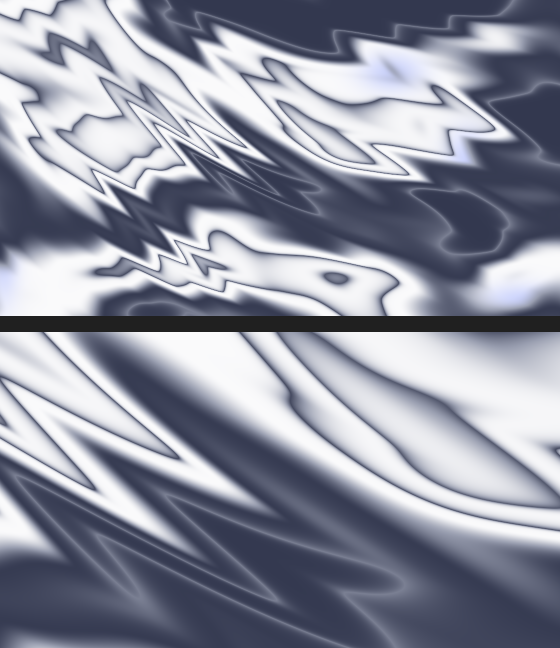
Top: the whole. Bottom: its middle third, enlarged.
Write a WebGL 2 fragment shader that draws this background.

```glsl
#version 300 es
precision highp float;
// Liquid chrome: soft white pools and dark creases sheared into zigzag streaks.

uniform vec2 u_resolution;
out vec4 fragColor;

const vec3 INK   = vec3(0.20, 0.22, 0.31);
const vec3 STEEL = vec3(0.60, 0.62, 0.69);
const vec3 WHITE = vec3(0.98, 0.98, 0.985);
const vec3 LILAC = vec3(0.80, 0.83, 0.99);

vec2 gradientAt(vec2 cell) {
    float angle = 6.2832 * fract(sin(dot(cell, vec2(127.1, 311.7))) * 43758.55);
    return vec2(cos(angle), sin(angle));
}

// Gradient noise, roughly -0.6 to 0.6
float noise(vec2 p) {
    vec2 i = floor(p), f = p - i;
    vec2 u = f * f * f * (f * (f * 6.0 - 15.0) + 10.0);
    vec2 e = vec2(1.0, 0.0);
    float low  = mix(dot(gradientAt(i), f), dot(gradientAt(i + e), f - e), u.x);
    float high = mix(dot(gradientAt(i + e.yx), f - e.yx),
                     dot(gradientAt(i + e.xx), f - e.xx), u.x);
    return mix(low, high, u.y);
}

float blob(vec2 p, vec2 center, vec2 radius) {
    vec2 q = (p - center) / radius;
    return exp(-dot(q, q));
}

// Height of the central streamline, steep at left and flat at right
float streamHeight(float x) {
    return 1.4 * exp(-0.85 * x);
}

// Slides a point along its streamline
vec2 slide(vec2 p, float offset) {
    float x = p.x + offset;
    return vec2(x, p.y - streamHeight(p.x) + streamHeight(x));
}

// Rounded triangle wave with irregular pitch
float zigzag(float across, float along) {
    float drift = noise(vec2(across * 4.0, along * 1.3));
    float wave = asin(0.95 * sin(across * 48.0 + 5.0 * drift));
    return 0.075 * wave + 0.3 * noise(vec2(across * 6.0 + 7.0, along * 0.8));
}

// Broad light and dark masses
float masses(vec2 p) {
    float dark = 0.60 * blob(p, vec2(1.05, 1.02), vec2(0.75, 0.14))
               + 0.55 * blob(p, vec2(1.72, 0.72), vec2(0.20, 0.18))
               + 0.60 * blob(p, vec2(1.05, 0.36), vec2(0.50, 0.10))
               + 0.35 * blob(p, vec2(1.65, 0.26), vec2(0.25, 0.08))
               + 0.40 * blob(p, vec2(0.45, 0.02), vec2(0.20, 0.12))
               + 0.35 * blob(p, vec2(0.30, 0.28), vec2(0.25, 0.12));
    float light = 0.35 * blob(p, vec2(0.10, 0.85), vec2(0.30, 0.30))
                + 0.30 * blob(p, vec2(0.40, 0.50), vec2(0.40, 0.20))
                + 0.25 * blob(p, vec2(0.95, 0.68), vec2(0.50, 0.18))
                + 0.30 * blob(p, vec2(1.42, 0.53), vec2(0.13, 0.12))
                + 0.30 * blob(p, vec2(0.03, 0.05), vec2(0.12, 0.20))
                + 0.35 * blob(p, vec2(0.85, 0.13), vec2(0.40, 0.07))
                + 0.45 * blob(p, vec2(1.52, 0.90), vec2(0.17, 0.07));
    return light - dark;
}

// Line that is crisp on its low side and fades on its high side
float crease(float level, float center, float crisp, float soft) {
    float d = level - center;
    return exp(-abs(d) / (d < 0.0 ? crisp : soft));
}

float chromeTone(float level) {
    float tone = smoothstep(0.34, 0.60, level);
    tone += 0.35 * crease(level, 0.16, 0.03, 0.06);
    tone *= 1.0 - 0.92 * crease(level, 0.72, 0.015, 0.045);
    tone *= 1.0 - 0.85 * crease(level, 0.98, 0.015, 0.045);
    return clamp(tone, 0.0, 1.0);
}

vec3 chrome(vec2 p) {
    float across = p.y - streamHeight(p.x);
    float flow = blob(p, vec2(0.95, 0.55), vec2(0.75, 0.42));
    float jag = flow * zigzag(across, p.x);
    float tear = flow * 0.2 * tanh((across + 0.07) / 0.04);

    vec2 grain = slide(p, jag + tear) * vec2(2.6, 4.0);
    float level = 0.52 + masses(slide(p, jag)) + 0.75 * noise(grain + 3.7);
    float tone = chromeTone(level);

    // Faint lilac reflections in the brightest parts
    float tint = blob(p, vec2(0.01, 0.20), vec2(0.05, 0.16))
               + blob(p, vec2(1.48, 0.49), vec2(0.07, 0.10))
               + blob(p, vec2(1.24, 0.77), vec2(0.10, 0.06))
               + blob(p, vec2(1.66, 0.05), vec2(0.14, 0.05));
    vec3 shine = mix(WHITE, LILAC, min(tint, 1.0));
    return tone < 0.5 ? mix(INK, STEEL, tone * 2.0) : mix(STEEL, shine, tone * 2.0 - 1.0);
}

void main() {
    // Four samples per pixel smooth the thin creases
    vec3 color = vec3(0.0);
    for (int i = 0; i < 4; i++) {
        vec2 offset = vec2(i & 1, i >> 1) * 0.5 - 0.25;
        color += chrome((gl_FragCoord.xy + offset) / u_resolution.y);
    }
    fragColor = vec4(color * 0.25, 1.0);
}
```
